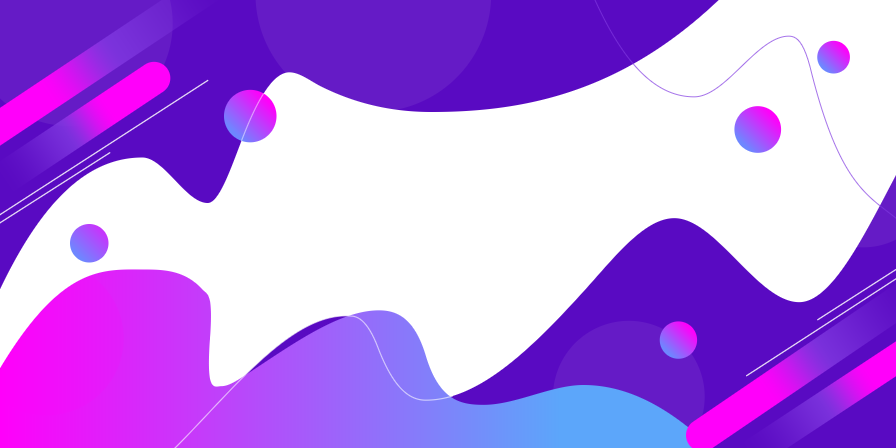
This background is drawn by a WebGL 2 fragment shader. Its source:

```glsl
#version 300 es
precision highp float;

uniform vec2 u_resolution;
out vec4 fragColor;

// Layout grid: 768 x 384 units over the canvas, y pointing down
const float GRID_HEIGHT = 384.0;
const vec3 WHITE = vec3(1.0);
const vec3 PURPLE = vec3(0.35, 0.04, 0.76);
const vec3 VIOLET = vec3(0.50, 0.22, 0.88);
const vec3 MAGENTA = vec3(1.0, 0.0, 0.98);
const vec3 PERIWINKLE = vec3(0.43, 0.53, 1.0);
const vec3 SKY = vec3(0.36, 0.65, 0.98);

// Cubic Hermite span between knots (x, y, slope)
float span(float x, vec3 a, vec3 b) {
    float h = b.x - a.x;
    float t = (x - a.x) / h;
    float s = 1.0 - t;
    return s * s * ((1.0 + 2.0 * t) * a.y + t * h * a.z)
         + t * t * ((1.0 + 2.0 * s) * b.y - s * h * b.z);
}

float curve(float x, vec3 a, vec3 b, vec3 c, vec3 d) {
    return x < b.x ? span(x, a, b) : x < c.x ? span(x, b, c) : span(x, c, d);
}

float upperWave(float x) {
    vec3 slope = vec3(210, 113, -2.5);
    vec3 valley = vec3(370, 96, 0);
    if (x < slope.x) return curve(x, vec3(0, 248, -2.1), vec3(122, 135, 0), vec3(178, 174, 0), slope);
    if (x < valley.x) return curve(x, slope, vec3(248, 62, 0), vec3(275, 74, 0.5), valley);
    return span(x, valley, vec3(616, 0, -0.95));
}

float lowerWave(float x) {
    vec3 dip = vec3(365, 343, 0);
    vec3 trough = vec3(685, 259, 0);
    if (x < dip.x) return curve(x, vec3(150, 384, -1), vec3(302, 271, 0.1), vec3(324, 298, 2.6), dip);
    if (x < trough.x) return curve(x, dip, vec3(500, 250, -1.1), vec3(578, 187, 0), trough);
    return span(x, trough, vec3(768, 150, -1.9));
}

float blobWave(float x) {
    vec3 cliff = vec3(180, 290, 8);
    vec3 crest = vec3(320, 266, 0);
    vec3 swell = vec3(508, 330, 0);
    if (x < cliff.x) return curve(x, vec3(5, 316, -2.5), vec3(113, 231, 0), vec3(165, 248, 0.9), cliff);
    if (x < crest.x) return curve(x, cliff, vec3(198, 331, 0), vec3(216, 322, -0.75), crest);
    if (x < swell.x) return curve(x, crest, vec3(368, 305, 2), vec3(426, 347, 0), swell);
    return span(x, swell, vec3(629, 384, 0.8));
}

float threadWave(float x) {
    vec3 drop = vec3(695, 60, 4);
    if (x < drop.x) return curve(x, vec3(510, 0, 2.2), vec3(595, 83, 0), vec3(676, 31, 0), drop);
    return span(x, drop, vec3(768, 187, 0.8));
}

// Turns a height difference into a distance in grid units
float toDistance(float f, float unit) {
    return f * unit / max(length(vec2(dFdx(f), dFdy(f))), 1e-4);
}

float fill(float d, float unit) {
    return clamp(0.5 - d / unit, 0.0, 1.0);
}

float stroke(float d, float width, float unit) {
    return fill(abs(d) - 0.5 * max(width, unit), unit) * min(width / unit, 1.0);
}

// Returns (distance, position along the segment)
vec2 segment(vec2 p, vec2 a, vec2 b) {
    vec2 ab = b - a;
    float t = clamp(dot(p - a, ab) / dot(ab, ab), 0.0, 1.0);
    return vec2(length(p - a - ab * t), t);
}

// Round bar: solid at the head, dissolving toward the tail
vec3 addBar(vec3 base, vec2 p, vec2 head, vec2 tail, float radius, float unit) {
    vec2 s = segment(p, head, tail);
    vec3 tint = mix(MAGENTA, VIOLET, smoothstep(0.28, 0.58, s.y));
    float alpha = fill(s.x - radius, unit) * (1.0 - smoothstep(0.4, 1.0, s.y));
    return mix(base, tint, alpha);
}

void main() {
    float unit = GRID_HEIGHT / u_resolution.y;
    vec2 p = vec2(gl_FragCoord.x, u_resolution.y - gl_FragCoord.y) * unit;
    float upper = toDistance(p.y - upperWave(p.x), unit);
    float lower = toDistance(lowerWave(p.x) - p.y, unit);
    float thread = toDistance(p.y - threadWave(p.x), unit);
    float shear = p.x + 0.2 * (p.y - 290.0);
    float blob = toDistance(blobWave(shear) - p.y, unit);

    // Purple field with pale discs
    vec3 field = PURPLE;
    vec3 discs[4] = vec3[4](vec3(320, -5, 101), vec3(60, 20, 88), vec3(539, 340, 65), vec3(740, 150, 62));
    for (int i = 0; i < 4; i++)
        field = mix(field, WHITE, 0.07 * fill(length(p - discs[i].xy) - discs[i].z, unit));
    vec3 color = mix(WHITE, field, max(fill(upper, unit), fill(lower, unit)));
    color = mix(color, VIOLET, 0.75 * stroke(thread, 0.8, unit));

    // Gradient blob and its outline thread
    vec3 blobColor = mix(MAGENTA, SKY, clamp(p.x / 480.0, 0.0, 1.0));
    blobColor = mix(blobColor, MAGENTA, 0.15 * fill(length(p - vec2(40, 290)) - 66.0, unit));
    color = mix(color, blobColor, fill(blob, unit));
    color = mix(color, WHITE, 0.6 * stroke(lower, 1.0, unit) * step(p.x, 388.0));

    // Diagonal bars and hairlines
    color = addBar(color, p, vec2(-20, 122), vec2(190, -18), 13.5, unit);
    color = addBar(color, p, vec2(132, 67), vec2(0, 155), 14.0, unit);
    color = addBar(color, p, vec2(602, 373), vec2(790, 245), 14.0, unit);
    color = addBar(color, p, vec2(790, 293), vec2(640, 392), 12.5, unit);
    vec4 lines[4] = vec4[4](vec4(178, 69, 0, 184), vec4(94, 131, 0, 191), vec4(701, 274, 768, 231), vec4(640, 322, 768, 239));
    for (int i = 0; i < 4; i++)
        color = mix(color, WHITE, 0.85 * stroke(segment(p, lines[i].xy, lines[i].zw).x, 1.1, unit));

    // Balls: center, radius, pinkness
    vec4 balls[5] = vec4[5](vec4(214.5, 99.5, 22.5, 1), vec4(649.5, 111, 20, 1), vec4(714.5, 49, 14, 1), vec4(76.5, 208.5, 16.5, 0.6), vec4(581.5, 291.5, 16, 1));
    for (int i = 0; i < 5; i++) {
        vec2 q = (p - balls[i].xy) / balls[i].z;
        float t = clamp(0.5 + 0.4 * (q.x - q.y), 0.0, 1.0) * balls[i].w;
        color = mix(color, mix(PERIWINKLE, MAGENTA, t), fill((length(q) - 1.0) * balls[i].z, unit));
    }
    float onFirstBall = fill(length(p - balls[0].xy) - balls[0].z, unit);
    color = mix(color, WHITE, 0.5 * onFirstBall * stroke(upper, 1.0, unit));

    fragColor = vec4(color, 1.0);
}
```
